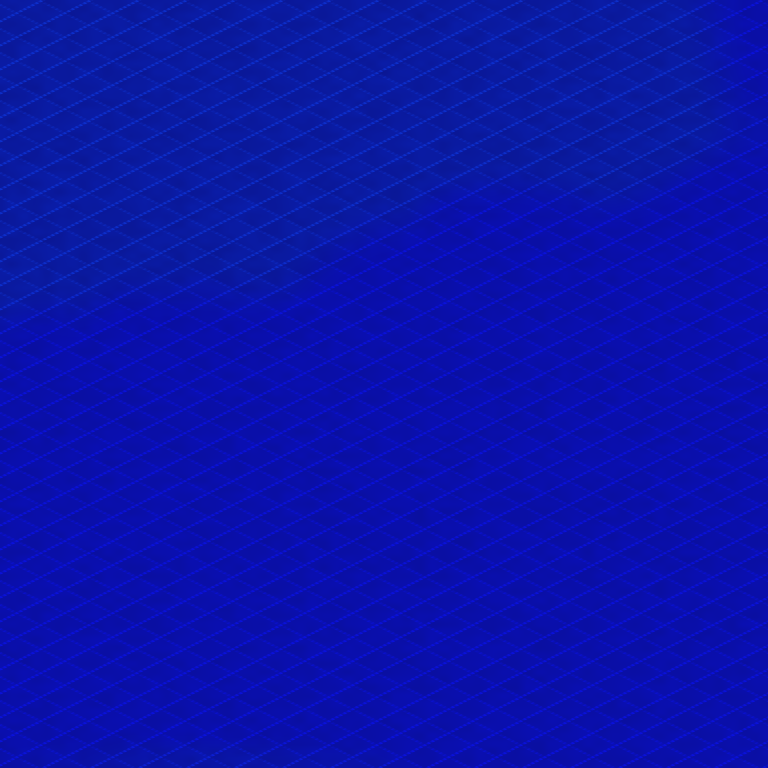
Reproduce this pattern procedurally as a WebGL 1 fragment shader.

```glsl
precision highp float;
// Deep blue weave of small dotted diamonds with a soft teal-blue stain above.

uniform vec2 u_resolution;

#define REPEATS vec2(16.0, 32.0)
#define PHASE vec2(0.2, 0.1)
#define LINE_WIDTH 0.0030
#define DOTS_PER_EDGE 6.0
#define BASE_COLOR vec3(0.04, 0.06, 0.66)
#define LINE_COLOR vec3(0.04, 0.07, 0.90)
#define STAIN_COLOR vec3(0.04, 0.10, 0.62)
#define STAIN_LINE vec3(0.05, 0.20, 0.84)
#define FACET_SHADE 0.045
#define STAIN_SOFTNESS 0.045

float hash(vec2 p) {
  return fract(sin(dot(p, vec2(127.1, 311.7))) * 43758.5453);
}

float noise(vec2 p) {
  vec2 i = floor(p);
  vec2 f = fract(p);
  f = f * f * (3.0 - 2.0 * f);
  return mix(mix(hash(i), hash(i + vec2(1.0, 0.0)), f.x),
             mix(hash(i + vec2(0.0, 1.0)), hash(i + vec2(1.0, 1.0)), f.x), f.y);
}

// Coverage of the lines where a lattice coordinate is an integer.
float latticeLine(float coord, float pixel) {
  float dist = abs(fract(coord + 0.5) - 0.5) / length(REPEATS);
  return 1.0 - smoothstep(-0.5 * pixel, 0.5 * pixel, dist - 0.5 * LINE_WIDTH);
}

// Soft dots strung along an edge.
float dots(float along) {
  return 0.6 + 0.4 * cos(6.2831853 * DOTS_PER_EDGE * along);
}

// Slanting upper stain, a clear top right corner and a faint lower patch.
float stainAmount(vec2 p) {
  float wobble = 0.06 * (noise(p * 6.0) - 0.5) + 0.02 * (noise(p * 19.0) - 0.5);
  float edge = 0.58 + 0.22 * p.x + 0.018 * sin(p.x * 16.0 - 1.2);
  float upper = smoothstep(-STAIN_SOFTNESS, STAIN_SOFTNESS, p.y - edge + wobble);
  float corner = length((p - vec2(1.02, 0.98)) * vec2(1.0, 0.8)) + wobble;
  upper *= smoothstep(0.07, 0.16, corner);
  float patchDist = length((p - vec2(0.28, 0.0)) * vec2(0.2, 1.0)) + 0.5 * wobble;
  return max(upper, 0.5 * (1.0 - smoothstep(0.005, 0.045, patchDist)));
}

void main() {
  vec2 p = gl_FragCoord.xy / u_resolution.y;
  float pixel = 1.0 / u_resolution.y;

  // Skewed coordinates: integer values lie on the two sets of diagonals.
  vec2 grid = p * REPEATS;
  vec2 lattice = vec2(grid.x + grid.y, grid.x - grid.y) + PHASE;
  vec2 cell = floor(lattice);
  vec2 local = fract(lattice);

  // Rising lines are continuous; falling ones fade into short dashes.
  float rising = latticeLine(lattice.y, pixel) * dots(lattice.x);
  float dash = smoothstep(0.12, 0.28, local.y) * (1.0 - smoothstep(0.78, 0.94, local.y));
  float falling = latticeLine(lattice.x, pixel) * dots(lattice.y) * mix(0.25, 0.6, dash);

  // Each facet brightens across its width, with slight variation per cell.
  float facet = local.x + local.y - 1.0 + 0.4 * (hash(cell) - 0.5);
  float shade = FACET_SHADE * (0.6 * facet + noise(grid * vec2(4.0, 3.0)) - 0.45);

  float stain = stainAmount(p);
  vec3 ground = mix(BASE_COLOR, STAIN_COLOR, stain);
  ground += shade * vec3(0.0, 0.3 * stain, 1.0);
  vec3 thread = mix(LINE_COLOR, STAIN_LINE, stain);
  float weave = max(rising, falling * mix(1.0, 0.8, stain));

  gl_FragColor = vec4(mix(ground, thread, weave * 0.85), 1.0);
}
```
